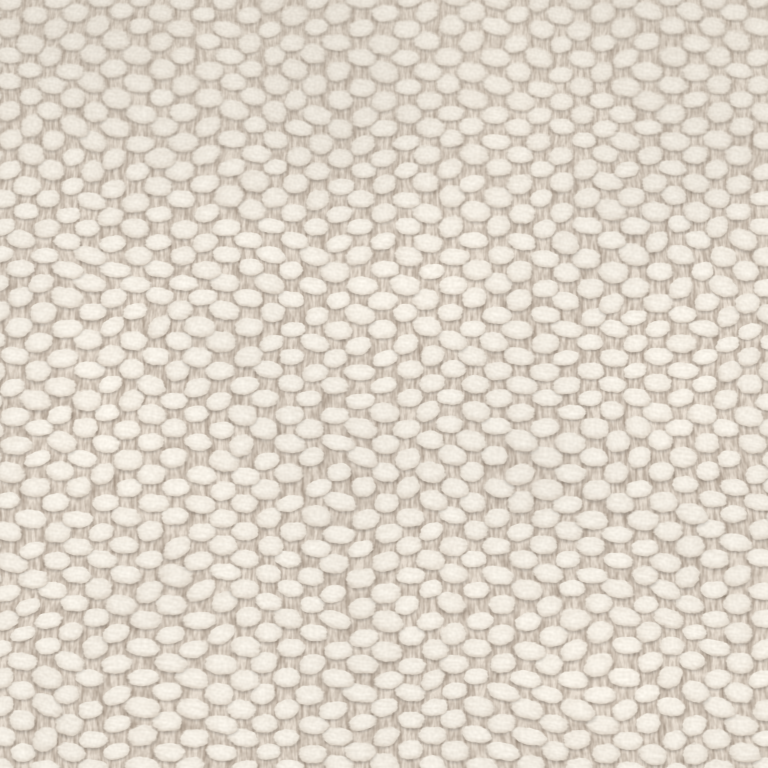
A Shadertoy shader for this texture:

```glsl
// Chunky cream basket weave: plump weft stitches in a checkerboard over beige warp fibres.

const float COLUMNS_NEAR = 31.8;   // stitch columns across the lower edge
const float COLUMNS_FAR = 35.0;    // stitch columns across the upper edge
const float ROWS = 53.0;
const float ROW_SQUEEZE = 1.5;     // rows tighten towards the top
const vec2 STITCH_RADIUS = vec2(0.60, 0.64);
const float JITTER = 0.11;
const float SIZE_VARIATION = 0.13;
const float WANDER = 0.45;         // slow drift of the yarns
const float FUZZ = 0.13;
const float SHADOW_STRENGTH = 0.17;

const vec3 CREAM = vec3(0.97, 0.95, 0.912);
const vec3 STITCH_SHADE = vec3(0.80, 0.75, 0.69);
const vec3 WARP_LIGHT = vec3(0.90, 0.86, 0.81);
const vec3 WARP_DARK = vec3(0.62, 0.56, 0.50);

vec2 hash2(vec2 p) {
    vec3 q = fract(p.xyx * vec3(0.1031, 0.1030, 0.0973));
    q += dot(q, q.yzx + 33.33);
    return fract((q.xx + q.yz) * q.zy);
}

float cornerSlope(vec2 cell, vec2 offset) {
    float angle = 6.2832 * hash2(cell).x;
    return dot(vec2(cos(angle), sin(angle)), offset);
}

// Gradient noise, roughly -0.7 to 0.7
float gradientNoise(vec2 p) {
    vec2 i = floor(p), f = fract(p);
    vec2 u = f * f * f * (f * (f * 6.0 - 15.0) + 10.0);
    vec2 e = vec2(1.0, 0.0);
    float low = mix(cornerSlope(i, f), cornerSlope(i + e, f - e), u.x);
    float high = mix(cornerSlope(i + e.yx, f - e.yx), cornerSlope(i + e.xx, f - e.xx), u.x);
    return mix(low, high, u.y);
}

// Canvas position to weave units: one unit per column and per row
vec2 weaveSpace(vec2 p) {
    vec2 g = vec2((p.x - 0.5) * mix(COLUMNS_NEAR, COLUMNS_FAR, p.y),
                  p.y * (ROWS - ROW_SQUEEZE + ROW_SQUEEZE * p.y));
    vec2 drift = vec2(gradientNoise(p * 6.0 + 3.7), gradientNoise(p * 7.0 + 41.3));
    return g + WANDER * drift + 60.0;
}

// Fine vertical strands with darker furrows between the yarns
vec3 warpColor(vec2 g) {
    float strands = gradientNoise(g * vec2(5.5, 0.9))
                  + 0.5 * gradientNoise(g * vec2(10.0, 2.2) + 17.0);
    float furrow = 0.5 - 0.5 * cos(6.2832 * g.x);
    return mix(WARP_DARK, WARP_LIGHT, clamp(0.82 + 0.6 * strands - 0.25 * furrow, 0.0, 1.0));
}

// q is the position within the stitch, whose rim lies at radius 1
vec3 stitchColor(vec2 q, float r, vec2 g, float seed) {
    float rim = r * r * r * (0.43 - 0.35 * q.y);
    float twist = gradientNoise(vec2(g.x * 1.8 - g.y * 1.2, g.y * 5.0 + g.x * 1.5));
    float tone = 1.0 - rim + 0.16 * twist - 0.10 * seed;
    return mix(STITCH_SHADE, CREAM, clamp(tone, 0.0, 1.06));
}

void mainImage(out vec4 fragColor, in vec2 fragCoord) {
    vec2 p = fragCoord / iResolution.xy;
    vec2 g = weaveSpace(p);
    float far = smoothstep(0.6, 1.0, p.y);
    float pixel = ROWS / (iResolution.y * STITCH_RADIUS.y);
    float edge = 0.5 * pixel + mix(0.06, 0.15, far);
    float fuzz = FUZZ * (gradientNoise(g * 2.6) + 0.5 * gradientNoise(g * 6.0));

    vec3 color = warpColor(g);

    // Stitches from the lower rows up, each shading what lies beneath it
    for (int j = -1; j <= 1; j++) {
        for (int i = -1; i <= 1; i++) {
            vec2 id = round(g) + vec2(i, j);
            if (mod(id.x + id.y, 2.0) > 0.5) continue;

            vec2 place = hash2(id) - 0.5;
            vec2 vary = hash2(id + 71.7) - 0.5;
            float slub = gradientNoise(vec2(id.x * 0.17, id.y * 7.3));
            vec2 radius = STITCH_RADIUS * (1.0 + 2.0 * SIZE_VARIATION * vary);
            radius.y *= 1.0 + 0.16 * slub;

            vec2 q = (g - id - 2.0 * JITTER * place) / radius;
            q.y += 0.45 * vary.x * q.x;
            q.x += 0.25 * place.y * q.y;
            float r = pow(dot(pow(abs(q), vec2(2.3)), vec2(1.0)), 1.0 / 2.3) + fuzz;

            float shadow = 1.0 - smoothstep(0.75, 1.2, length(q + vec2(0.0, 0.22)));
            color *= 1.0 - SHADOW_STRENGTH * shadow;
            float cover = 1.0 - smoothstep(1.0 - edge, 1.0 + edge, r);
            color = mix(color, stitchColor(q, r, g, vary.y + 0.5), cover);
        }
    }

    // Softer, dimmer distance, broad mottling and fine nap
    color = mix(color, vec3(0.88, 0.845, 0.79), 0.22 * far);
    color *= 1.0 - 0.025 * far + 0.03 * gradientNoise(p * 4.0 + 9.0);
    color += 0.035 * gradientNoise(g * vec2(7.0, 4.5) + 23.0);
    fragColor = vec4(clamp(color, 0.0, 1.0), 1.0);
}
```
